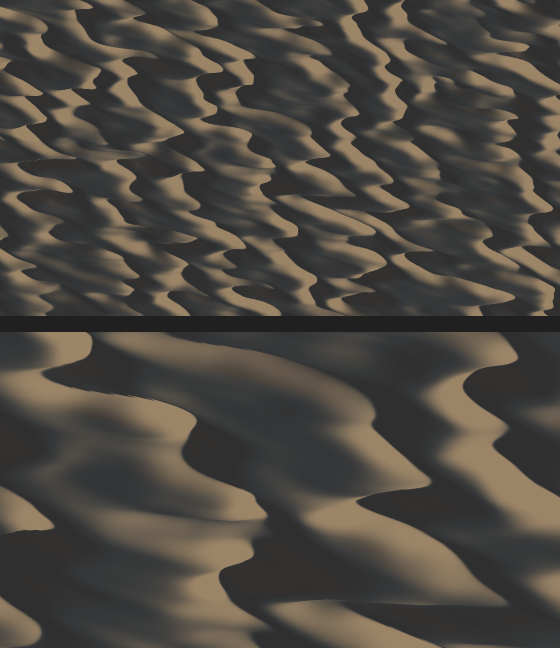
Top: the whole. Bottom: its middle third, enlarged.
Give the GLSL for this texture, as a Shadertoy shader.

```glsl
// Wind-shaped sand dunes seen from an oblique angle under a low sun at the left.
// A height field of warped, sharp-crested waves is marched front to back,
// then coloured by the slope toward the sun.

const float VIEW_SIN = 0.55;                 // camera elevation
const float VIEW_COS = 0.835;
const vec2  TO_SUN = vec2(-0.97, 0.25);      // sun direction on the ground
const vec2  LIT_RANGE = vec2(-0.05, 0.56);   // slopes from shade to full light
const vec2  DUNE_AXIS = vec2(0.95, 0.31);    // across the main crests
const float DUNE_RATE = 5.0;                 // crests per canvas height
const float DUNE_HEIGHT = 0.027;
const float BEND_RATE = 2.4;
const float BEND_AMOUNT = 0.9;               // slow wander of the crests
const vec2  FINGER_AXIS = vec2(0.91, -0.41);
const vec2  FINGER_RATE = vec2(3.9, 11.0);
const float FINGER_AMOUNT = 0.9;             // jagged lobes along the crests
const vec2  MOUND_RATE = vec2(4.6, 8.0);
const float MOUND_HEIGHT = 0.011;
const vec2  RIPPLE_RATE = vec2(8.0, 25.0);
const float RIPPLE_HEIGHT = 0.0016;
const float RIPPLE_AMOUNT = 0.16;            // small teeth along the crests
const float CREST_ROUNDING = 0.003;
const vec2  HEIGHT_RANGE = vec2(-0.012, 0.055);
const int   MARCH_STEPS = 24;
const int   AA = 2;

const vec3 SAND_LIT   = vec3(0.61, 0.52, 0.405);
const vec3 SHADE_DEEP = vec3(0.186, 0.185, 0.186);
const vec3 SHADE_SKY  = vec3(0.212, 0.221, 0.227);
const vec3 SHADE_WARM = vec3(0.210, 0.194, 0.180);

// Unit gradient at a lattice point
vec2 latticeGradient(vec2 cell) {
    vec3 h = fract(cell.xyx * vec3(0.1031, 0.1030, 0.0973));
    h += dot(h, h.yzx + 33.33);
    float angle = 6.28319 * fract((h.x + h.y) * h.z);
    return vec2(cos(angle), sin(angle));
}

float gradientNoise(vec2 p) {
    vec2 i = floor(p), f = p - i;
    vec2 u = f * f * f * (f * (f * 6.0 - 15.0) + 10.0);
    vec2 e = vec2(0.0, 1.0);
    float a = dot(latticeGradient(i), f);
    float b = dot(latticeGradient(i + e.yx), f - e.yx);
    float c = dot(latticeGradient(i + e.xy), f - e.xy);
    float d = dot(latticeGradient(i + e.yy), f - e.yy);
    return mix(mix(a, b, u.x), mix(c, d, u.x), u.y);
}

// Height of the sand at a ground position
float duneHeight(vec2 ground) {
    vec2 along = vec2(dot(ground, FINGER_AXIS),
                      dot(ground, vec2(-FINGER_AXIS.y, FINGER_AXIS.x)));
    float bend = gradientNoise(ground * BEND_RATE + 11.3);
    float finger = gradientNoise(along * FINGER_RATE + 37.7);
    float mound = gradientNoise(along * MOUND_RATE + 71.1);
    float ripple = gradientNoise(along * RIPPLE_RATE + 23.9);

    float phase = dot(ground, DUNE_AXIS) * DUNE_RATE + BEND_AMOUNT * bend
                + FINGER_AMOUNT * finger + RIPPLE_AMOUNT * ripple;
    float wave = sin(3.14159 * phase);
    float crest = 1.0 - sqrt(wave * wave + CREST_ROUNDING);
    float size = DUNE_HEIGHT * (1.0 + 0.7 * mound - 0.5 * bend);
    return size * crest + MOUND_HEIGHT * mound + RIPPLE_HEIGHT * ripple;
}

// Nearest ground position that projects onto a screen point
vec2 findGround(vec2 screen) {
    float nearY = (screen.y - HEIGHT_RANGE.y * VIEW_COS) / VIEW_SIN;
    float farY  = (screen.y - HEIGHT_RANGE.x * VIEW_COS) / VIEW_SIN;
    float stepY = (farY - nearY) / float(MARCH_STEPS);
    float y = nearY;
    float lastGap = -0.001;
    for (int i = 0; i <= MARCH_STEPS; i++) {
        float height = duneHeight(vec2(screen.x, y));
        float gap = y * VIEW_SIN + height * VIEW_COS - screen.y;
        if (gap >= 0.0) {
            y -= stepY * gap / max(gap - lastGap, 1e-5);
            break;
        }
        lastGap = gap;
        y += stepY;
    }
    return vec2(screen.x, y);
}

vec3 sandColor(vec2 screen) {
    vec2 ground = findGround(screen);
    vec2 e = vec2(0.002, 0.0);
    vec2 slope = vec2(duneHeight(ground + e.xy) - duneHeight(ground - e.xy),
                      duneHeight(ground + e.yx) - duneHeight(ground - e.yx))
               / (2.0 * e.x);
    float facing = -dot(slope, TO_SUN);

    // Shade: cool under open sky, warmer on faces turned to the viewer
    vec3 shade = mix(SHADE_DEEP, SHADE_SKY, smoothstep(-0.30, 0.06, facing));
    shade = mix(shade, SHADE_WARM, 0.6 * smoothstep(0.15, 0.65, slope.y));
    return mix(shade, SAND_LIT, smoothstep(LIT_RANGE.x, LIT_RANGE.y, facing));
}

void mainImage(out vec4 fragColor, in vec2 fragCoord) {
    vec3 color = vec3(0.0);
    for (int j = 0; j < AA; j++)
    for (int i = 0; i < AA; i++) {
        vec2 offset = (vec2(i, j) + 0.5) / float(AA) - 0.5;
        color += sandColor((fragCoord + offset) / iResolution.y);
    }
    fragColor = vec4(color / float(AA * AA), 1.0);
}
```
